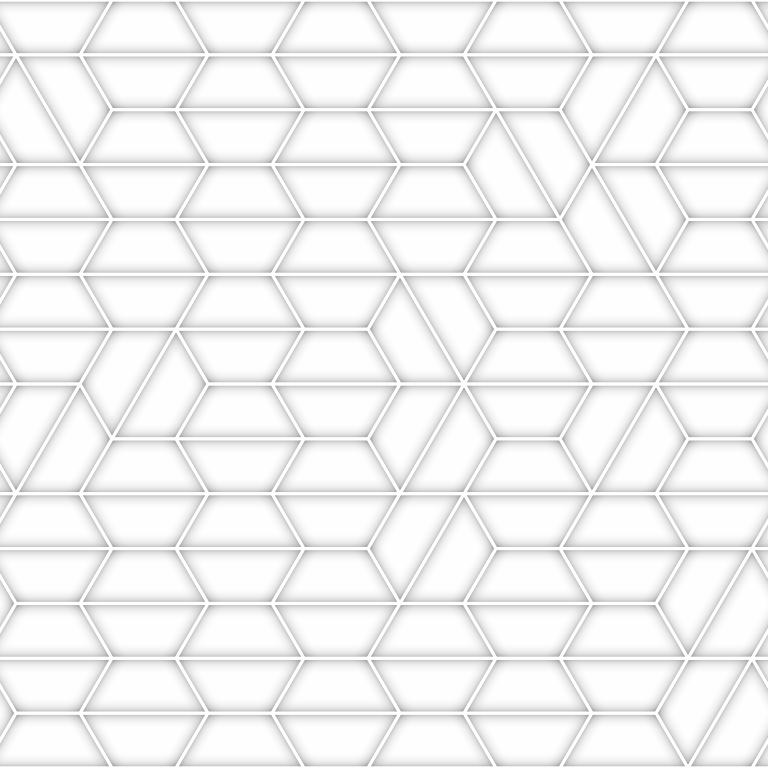
Write a WebGL 1 fragment shader that draws this pattern.

```glsl
precision highp float;

uniform vec2 u_resolution;

const vec2 REPEATS = vec2(4.0, 7.0);    // hexagons per canvas in each of two lattices
const float HALF_HEIGHT = 1.0 / 14.0;   // hexagon centre to flat edge
const float RADIUS = 1.0 / 12.0;        // hexagon centre to side corner
const float GROUT_HALF = 0.0022;
const float SHADOW_REACH = 0.0195;
const float CREASE_REACH = 0.002;
const float SLANTED_SHARE = 0.34;
const vec3 GROUT_COLOR = vec3(1.0);
const vec3 TILE_COLOR = vec3(0.998);

float hash(vec2 cell, float seed) {
    return fract(sin(dot(cell, vec2(12.99, 78.23)) + seed * 37.72) * 4375.85);
}

// 0 at the hexagon centre, 1 on its outline
float hexMetric(vec2 p) {
    vec2 q = abs(p) / vec2(RADIUS, HALF_HEIGHT);
    return max(q.y, q.x + 0.5 * q.y);
}

// Offset from the nearest lattice centre in xy, wrapped cell index in zw
vec4 latticeCell(vec2 uv, vec2 origin) {
    vec2 cell = floor((uv - origin) * REPEATS + 0.5);
    return vec4(uv - origin - cell / REPEATS, mod(cell, REPEATS));
}

// Distance to the hexagon edge across an axis (normal, reach) on the split's side
float edgeDistance(vec2 p, vec2 splitNormal, vec3 axis) {
    return axis.z - dot(p, axis.xy) * sign(dot(splitNormal, axis.xy));
}

// Inner shadow: a narrow crease plus a wide soft falloff
float edgeLight(float dist) {
    float t = max(dist - GROUT_HALF, 0.0);
    float soft = max(1.0 - t / SHADOW_REACH, 0.0);
    return 1.0 - 0.10 * exp(-t / CREASE_REACH) - 0.15 * soft * soft;
}

void main() {
    vec2 uv = gl_FragCoord.xy / u_resolution;
    float pixel = 1.0 / min(u_resolution.x, u_resolution.y);

    // Two interleaved lattices make the honeycomb
    vec2 origin = vec2(0.0625, 0.0);
    vec4 even = latticeCell(uv, origin);
    vec4 odd = latticeCell(uv, origin + 0.5 / REPEATS);
    bool isEven = hexMetric(even.xy) < hexMetric(odd.xy);
    vec4 hex = isEven ? even : odd;
    float pick = hash(hex.zw, isEven ? 1.0 : 2.0);

    // The three edge directions of a hexagon
    vec2 slant = normalize(vec2(HALF_HEIGHT, 0.5 * RADIUS));
    vec3 up = vec3(0.0, 1.0, HALF_HEIGHT);
    vec3 right = vec3(slant, RADIUS * slant.x);
    vec3 left = vec3(-slant.x, slant.y, RADIUS * slant.x);

    // Split each hexagon into two trapezoids, then fold onto one of them
    vec2 split = up.xy;
    if (pick < SLANTED_SHARE) split = right.xy;
    if (pick < 0.5 * SLANTED_SHARE) split = left.xy;
    vec2 p = dot(hex.xy, split) < 0.0 ? -hex.xy : hex.xy;

    vec4 edges = vec4(dot(p, split),
                      edgeDistance(p, split, up),
                      edgeDistance(p, split, right),
                      edgeDistance(p, split, left));
    float nearest = min(min(edges.x, edges.y), min(edges.z, edges.w));
    float light = edgeLight(edges.x) * edgeLight(edges.y)
                * edgeLight(edges.z) * edgeLight(edges.w);

    // Shaded tiles with white grout between them
    float tile = smoothstep(GROUT_HALF - 0.6 * pixel, GROUT_HALF + 0.6 * pixel, nearest);
    gl_FragColor = vec4(mix(GROUT_COLOR, TILE_COLOR * light, tile), 1.0);
}
```
